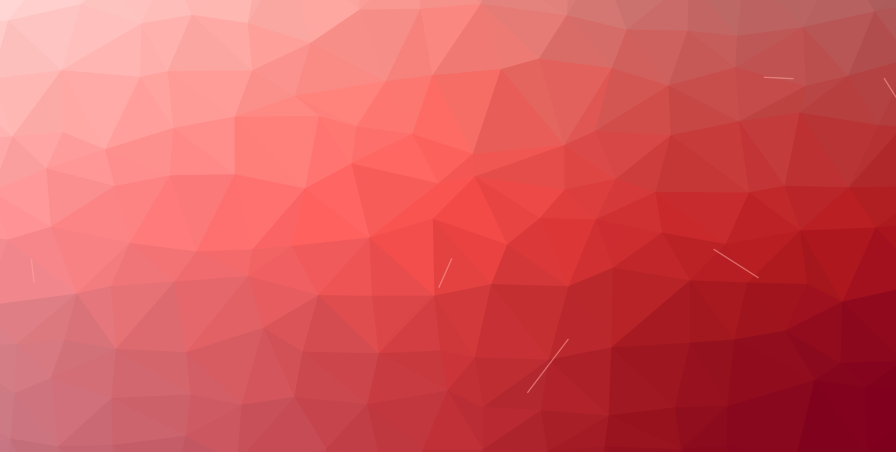
This background is drawn by a Shadertoy shader. Its source:

```glsl
// Low-poly mesh of flat triangles shading from pale pink through coral to deep crimson.
#define GRID vec2(14.6, 8.4)     // mesh cells across the canvas
#define JITTER vec2(0.64, 0.56)  // vertex scatter, in cells
#define ROW_WAVE 0.14            // gentle bend of the rows, in cells
#define FACET_VARIATION 0.035    // tone difference between facets
#define SEAM_COLOR vec3(1.0, 0.66, 0.62)
#define SEAM_STRENGTH 0.55
#define SEAM_WIDTH 0.0013        // in canvas heights

vec2 hash2(vec2 p) {
    vec3 q = fract(p.xyx * vec3(0.1031, 0.1030, 0.0973));
    q += dot(q, q.yzx + 33.33);
    return fract((q.xx + q.yz) * q.zy);
}

float cross2(vec2 a, vec2 b) { return a.x * b.y - a.y * b.x; }

// Five evenly spaced colour stops
vec3 ramp(vec3 a, vec3 b, vec3 c, vec3 d, vec3 e, float t) {
    vec4 k = clamp(t * 4.0 - vec4(0, 1, 2, 3), 0.0, 1.0);
    return mix(mix(mix(mix(a, b, k.x), c, k.y), d, k.z), e, k.w);
}

// Sum of a horizontal tint and a vertical darkening
vec3 gradient(vec2 uv) {
    vec3 tint = ramp(vec3(1.00, 0.84, 0.83), vec3(1.00, 0.71, 0.69),
                     vec3(0.96, 0.56, 0.53), vec3(0.78, 0.43, 0.42),
                     vec3(0.68, 0.36, 0.36), uv.x);
    vec3 shade = ramp(vec3(0.0), vec3(0.02, -0.14, -0.14),
                      vec3(0.01, -0.27, -0.25), vec3(-0.15, -0.34, -0.30),
                      vec3(-0.22, -0.38, -0.32), 1.0 - uv.y);
    return clamp(tint + shade, vec3(0.50, 0.0, 0.115), vec3(1.0));
}

// Scattered mesh vertex, in canvas heights
vec2 vertex(vec2 id, float aspect) {
    vec2 p = id + (hash2(id + 17.0) - 0.5) * JITTER;
    p.y += ROW_WAVE * (sin(id.x * 0.9 + id.y * 1.7) + 0.5 * sin(id.x * 2.1));
    return p / GRID * vec2(aspect, 1.0);
}

// Signed distance inside the line from a to b
float edge(vec2 p, vec2 a, vec2 b) {
    return cross2(normalize(b - a), p - a);
}

// Flat facet colour in rgb, weighted by its coverage in w
vec4 facet(vec2 p, vec2 a, vec2 b, vec2 c, float aspect, float pixel) {
    float inside = min(edge(p, a, b), min(edge(p, b, c), edge(p, c, a)));
    float cover = smoothstep(-pixel, pixel, inside);
    vec2 center = (a + b + c) / 3.0;
    float tone = hash2(floor(center * 900.0)).x - 0.5;
    vec3 color = gradient(center / vec2(aspect, 1.0)) * (1.0 + FACET_VARIATION * tone);
    return vec4(color, 1.0) * cover;
}

// Hairline between two points given in canvas fractions
float seam(vec2 p, vec2 a, vec2 b, float aspect, float pixel) {
    a.x *= aspect;
    b.x *= aspect;
    vec2 ab = b - a;
    float t = clamp(dot(p - a, ab) / dot(ab, ab), 0.0, 1.0);
    float d = length(p - a - ab * t);
    return 1.0 - smoothstep(0.0, SEAM_WIDTH + pixel, d);
}

void mainImage(out vec4 fragColor, in vec2 fragCoord) {
    vec2 uv = fragCoord / iResolution.xy;
    float aspect = iResolution.x / iResolution.y;
    float pixel = 0.7 / iResolution.y;
    vec2 p = uv * vec2(aspect, 1.0);

    // Gather the facets of the surrounding cells
    vec4 sum = vec4(gradient(uv), 1.0) * 0.001;
    vec2 cell = floor(uv * GRID);
    for (int j = -1; j <= 1; j++) {
        for (int i = -1; i <= 1; i++) {
            vec2 id = cell + vec2(i, j);
            vec2 a = vertex(id, aspect);
            vec2 b = vertex(id + vec2(1, 0), aspect);
            vec2 c = vertex(id + vec2(1, 1), aspect);
            vec2 d = vertex(id + vec2(0, 1), aspect);
            // Split each cell along its shorter diagonal
            if (distance(a, c) < distance(b, d)) {
                sum += facet(p, a, b, c, aspect, pixel);
                sum += facet(p, a, c, d, aspect, pixel);
            } else {
                sum += facet(p, a, b, d, aspect, pixel);
                sum += facet(p, b, c, d, aspect, pixel);
            }
        }
    }
    vec3 color = sum.rgb / sum.w;

    // A few pale open seams
    float line = seam(p, vec2(0.589, 0.132), vec2(0.634, 0.249), aspect, pixel);
    line = max(line, seam(p, vec2(0.490, 0.365), vec2(0.504, 0.427), aspect, pixel));
    line = max(line, seam(p, vec2(0.797, 0.448), vec2(0.846, 0.386), aspect, pixel));
    line = max(line, seam(p, vec2(0.853, 0.829), vec2(0.885, 0.826), aspect, pixel));
    line = max(line, seam(p, vec2(0.987, 0.826), vec2(1.000, 0.785), aspect, pixel));
    line = max(line, seam(p, vec2(0.035, 0.425), vec2(0.038, 0.376), aspect, pixel));
    color = mix(color, SEAM_COLOR, line * SEAM_STRENGTH);

    fragColor = vec4(color, 1.0);
}
```
